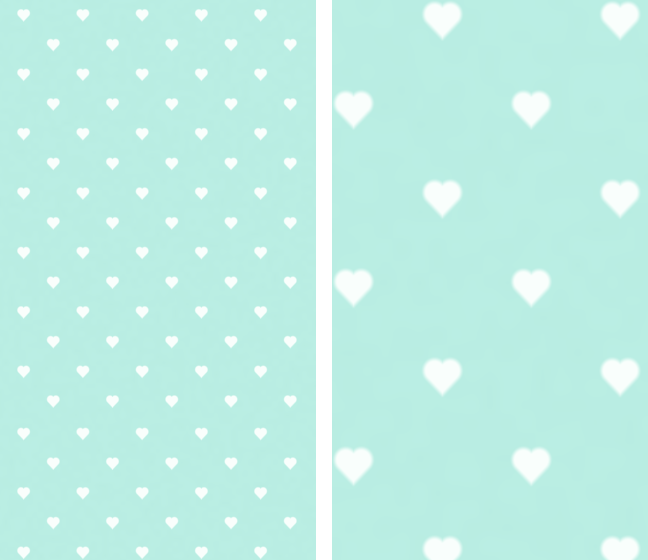
Left, the full canvas; right, a detail of the centre.
Reproduce this pattern procedurally as a WebGL 2 fragment shader.

```glsl
#version 300 es
precision highp float;

uniform vec2 u_resolution;
out vec4 outColor;

const vec3 MINT = vec3(0.727, 0.931, 0.890);
const vec3 WHITE = vec3(0.975, 0.998, 0.988);

// Lengths are fractions of the canvas width, with y measured down from the top.
const vec2 FIRST_HEART = vec2(0.0748, 0.0486);
const vec2 PITCH = vec2(0.1875, 0.0940);
const vec2 HEART_SCALE = vec2(0.0330, 0.0347);
const float LAST_COLUMN = 4.0;
const float SEAM_Y = 1.322;
const float SEAM_GAP = 0.0086;
const float EDGE_SOFTNESS = 0.0030;

float hash(vec2 p) {
    vec3 q = fract(vec3(p.xyx) * 0.1031);
    q += dot(q, q.yzx + 33.33);
    return fract((q.x + q.y) * q.z);
}

float valueNoise(vec2 p) {
    vec2 cell = floor(p);
    vec2 f = smoothstep(0.0, 1.0, fract(p));
    float low = mix(hash(cell), hash(cell + vec2(1.0, 0.0)), f.x);
    float high = mix(hash(cell + vec2(0.0, 1.0)), hash(cell + 1.0), f.x);
    return mix(low, high, f.y);
}

// Signed distance to a heart with its tip at the origin and lobes above.
float heartDistance(vec2 p) {
    p.x = abs(p.x);
    if (p.x + p.y > 1.0) {
        return length(p - vec2(0.25, 0.75)) - sqrt(2.0) / 4.0;
    }
    vec2 toNotch = p - vec2(0.0, 1.0);
    vec2 toSide = p - 0.5 * max(p.x + p.y, 0.0);
    return sqrt(min(dot(toNotch, toNotch), dot(toSide, toSide))) * sign(p.x - p.y);
}

// Offset from the nearest heart centre in the staggered grid.
vec2 staggeredOffset(vec2 p, vec2 start, vec2 pitch, float lastColumn) {
    vec2 q = p - start;
    float row = floor(q.y / pitch.y + 0.5);
    q.x -= 0.5 * pitch.x * mod(row, 2.0);
    float column = clamp(floor(q.x / pitch.x + 0.5), 0.0, lastColumn);
    return q - vec2(column, row) * pitch;
}

float heartMask(vec2 offset, vec2 scale, float softness) {
    vec2 local = vec2(offset.x, -offset.y) / scale + vec2(0.0, 0.552);
    float d = heartDistance(local) * scale.x;
    return 1.0 - smoothstep(-softness, softness, d);
}

void main() {
    vec2 p = vec2(gl_FragCoord.x, u_resolution.y - gl_FragCoord.y) / u_resolution.x;

    // Faint mottling of the ground
    float mottle = valueNoise(p * 54.0) - 0.5;
    vec3 color = MINT + 0.008 * mottle;

    // Rows below the seam sit slightly lower
    vec2 gridPoint = p - vec2(0.0, SEAM_GAP * step(SEAM_Y, p.y));
    vec2 offset = staggeredOffset(gridPoint, FIRST_HEART, PITCH, LAST_COLUMN);

    float softness = max(EDGE_SOFTNESS, 0.75 / u_resolution.x);
    color = mix(color, WHITE, heartMask(offset, HEART_SCALE, softness));
    outColor = vec4(color, 1.0);
}
```
